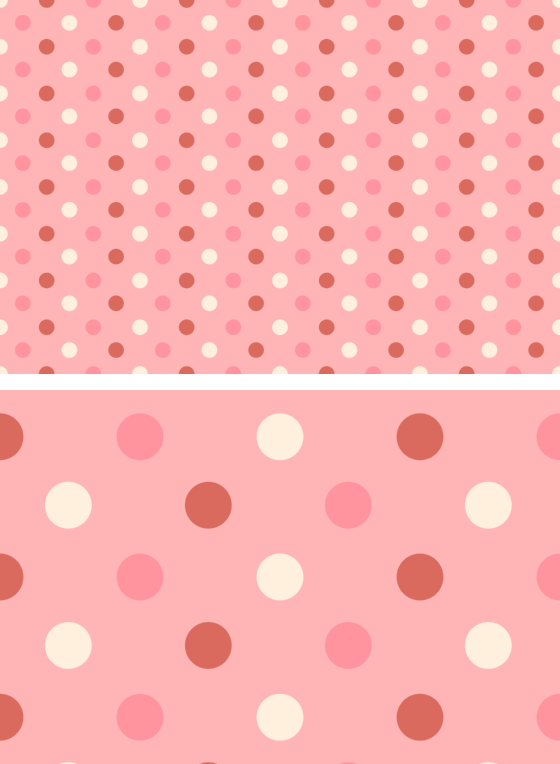
Top, the full canvas; bottom, a detail of the centre.
This pattern is drawn by a WebGL 2 fragment shader. Its source:

```glsl
#version 300 es
precision highp float;

uniform vec2 u_resolution;
out vec4 fragColor;

const vec2 REPEATS = vec2(4.0, 8.0);          // whole repeats across and down
const float COLOR_COUNT = 3.0;                // dots per row of one repeat
const float DOT_RADIUS = 0.167;               // in cells
const vec2 INNER_OFFSET = vec2(0.488, 0.512); // second lattice, in cells
const float INNER_SHIFT = 2.0;                // colour steps on second lattice

const vec3 BACKGROUND = vec3(1.0, 0.71, 0.71);
const vec3 CREAM = vec3(1.0, 0.94, 0.87);
const vec3 BRICK = vec3(0.855, 0.416, 0.369);
const vec3 PINK = vec3(1.0, 0.58, 0.62);

vec3 dotColor(float index) {
    float k = mod(index, COLOR_COUNT);
    return k < 0.5 ? CREAM : k < 1.5 ? BRICK : PINK;
}

// Draws a lattice with one dot per cell; colours cycle along each row
vec3 paintDots(vec3 base, vec2 cellPos, vec2 offset, float shift, float pixel) {
    vec2 p = cellPos - offset;
    vec2 cell = floor(p + 0.5);
    float dist = length(p - cell) - DOT_RADIUS;
    float coverage = clamp(0.5 - dist / pixel, 0.0, 1.0);
    return mix(base, dotColor(cell.x + shift), coverage);
}

void main() {
    vec2 grid = REPEATS * vec2(COLOR_COUNT, 1.0);
    vec2 cellPos = gl_FragCoord.xy / u_resolution * grid;

    // Edge softness of about one pixel, in cells
    vec2 pixelSize = grid / u_resolution;
    float pixel = 1.2 * max(pixelSize.x, pixelSize.y);

    vec3 color = paintDots(BACKGROUND, cellPos, vec2(0.0), 0.0, pixel);
    color = paintDots(color, cellPos, INNER_OFFSET, INNER_SHIFT, pixel);
    fragColor = vec4(color, 1.0);
}
```
